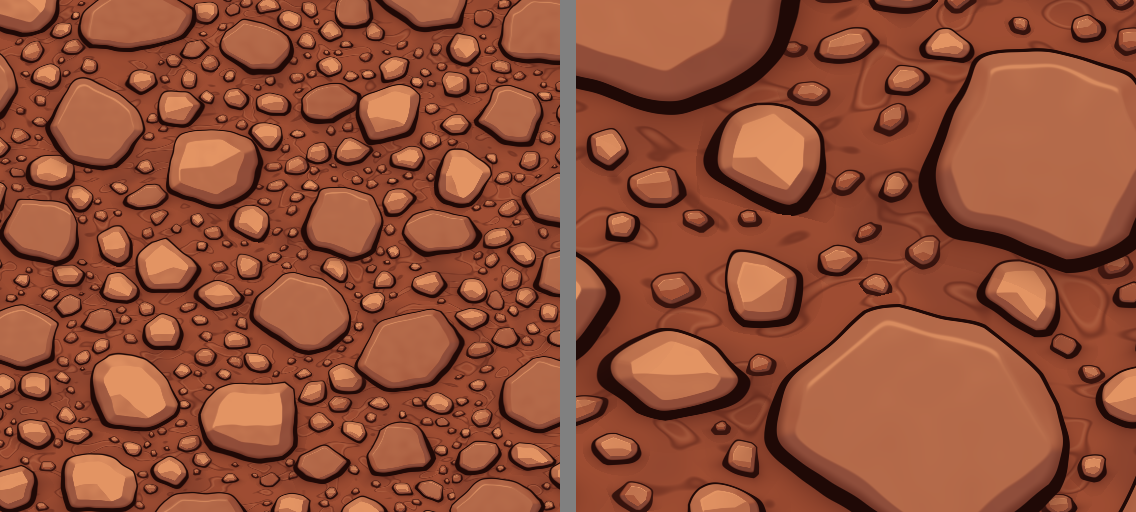
Left, the full canvas; right, a detail of the centre.
Reproduce this texture procedurally as a Shadertoy shader.

```glsl
// Painted stony ground: slabs, rocks, pebbles and grit bedded in red soil.
// Five rotated jittered grids are packed from large to small; each stone shrinks
// to the room left by larger ones, then gets a faceted, outlined polygon shape.

struct Layer { float size, angle, minR, maxR, id; };
const Layer SLABS   = Layer(0.225, 0.35, 0.22, 0.40, 1.0);
const Layer ROCKS   = Layer(0.122, 1.05, 0.29, 0.43, 2.0);
const Layer STONES  = Layer(0.078, 0.15, 0.27, 0.43, 3.0);
const Layer PEBBLES = Layer(0.048, 0.75, 0.22, 0.42, 4.0);
const Layer GRIT    = Layer(0.031, 1.25, 0.17, 0.36, 5.0);

const vec3 INK   = vec3(0.12, 0.035, 0.025);
const vec3 UMBER = vec3(0.34, 0.13, 0.09);
const vec3 DULL  = vec3(0.53, 0.30, 0.24);
const vec3 SOIL  = vec3(0.62, 0.30, 0.195);
const vec3 CLAY  = vec3(0.73, 0.43, 0.295);
const vec3 LIGHT = vec3(0.89, 0.58, 0.39);
const float GAP = 0.007;
const float TAU = 6.2831853;
const int SIDES = 7;

vec3 hash3(vec3 p) {
    p = fract(p * vec3(0.1031, 0.1030, 0.0973));
    p += dot(p, p.yxz + 33.33);
    return fract((p.xxy + p.yxx) * p.zyx);
}

mat2 rot(float a) { return mat2(cos(a), sin(a), -sin(a), cos(a)); }

float corner(vec2 cell, vec2 offset) {
    float a = TAU * hash3(vec3(cell, 9.0)).x;
    return dot(vec2(cos(a), sin(a)), offset);
}

float gradientNoise(vec2 p) {
    vec2 i = floor(p), f = fract(p), u = f * f * f * (f * (f * 6.0 - 15.0) + 10.0);
    vec2 e = vec2(1, 0);
    return mix(mix(corner(i, f), corner(i + e, f - e), u.x),
               mix(corner(i + e.yx, f - e.yx), corner(i + 1.0, f - 1.0), u.x), u.y);
}

vec2 wobble(vec2 p) { return vec2(gradientNoise(p), gradientNoise(p + 41.7)); }

// Centre and wanted radius of the stone in a grid cell
vec3 seed(vec2 cell, Layer layer) {
    vec3 h = hash3(vec3(cell + 50.0, layer.id * 7.0));
    float r = mix(layer.minR, layer.maxR, h.z);
    vec2 c = cell + 0.5 + (2.0 * h.xy - 1.0) * (0.45 - r);
    return vec3(c * rot(layer.angle), r) * layer.size;
}

vec3 seedAt(vec2 p, Layer layer) {
    return seed(floor(rot(layer.angle) * p / layer.size), layer);
}

// Packing: FIT is a stone's settled radius, ROOM the free distance around a point
float openRoom(vec2 p, float room) { return room; }
float settle(float wanted, float room) { return room < 0.4 * wanted ? -1.0 : room; }

#define FITTER(FIT, BELOW) float FIT(vec3 s) { return settle(s.z, BELOW(s.xy, s.z + GAP) - GAP); }
#define SCAN(FIT, L) vec2 base = floor(rot(L.angle) * p / L.size - 0.5); for (int i = 0; i < 4; i++) { vec3 s = seed(base + vec2(i & 1, i >> 1), L); float d = length(p - s.xy); if (d - s.z < room) room = min(room, d - FIT(s)); }
#define PACK(FIT, ROOM, BELOW, L) FITTER(FIT, BELOW) float ROOM(vec2 p, float room) { room = BELOW(p, room); SCAN(FIT, L) return room; }

PACK(fitSlab, slabRoom, openRoom, SLABS)
PACK(fitRock, rockRoom, slabRoom, ROCKS)
PACK(fitStone, stoneRoom, rockRoom, STONES)
PACK(fitPebble, pebbleRoom, stoneRoom, PEBBLES)
FITTER(fitGrit, pebbleRoom)

vec3 ramp(float tone) {
    vec3 c = mix(UMBER, SOIL, smoothstep(0.0, 0.35, tone));
    c = mix(c, CLAY, smoothstep(0.35, 0.65, tone));
    return mix(c, LIGHT, smoothstep(0.65, 0.95, tone));
}

// One faceted stone with bevels, a lit crown and a heavy lower outline
vec3 paintStone(vec3 ground, vec2 p, vec2 centre, float r, float flatness, float glow, float ink, float px) {
    if (r < 0.0) return ground;
    vec3 h = hash3(vec3(centre * 97.0, 3.0));
    float slab = step(h.x, flatness);
    float squash = 1.0 + 0.4 * h.z * h.z;
    vec2 q = rot(0.9 * (h.y - 0.5)) * (p - centre) / r * vec2(1.0, squash);
    float sharp = mix(10.0, 18.0, slab), rim = mix(0.68, 0.82, slab);
    float hull = 0.0, facets = 0.0, lit = 0.0;
    for (int i = 0; i < SIDES; i++) {
        vec3 k = hash3(vec3(centre * 61.0, float(i) * 5.0 + 11.0));
        float a = (float(i) + 0.8 * k.x) * TAU / float(SIDES);
        vec2 dir = vec2(cos(a), sin(a));
        float reach = mix(0.8, 1.06, k.y), along = dot(q, dir);
        float w = exp(40.0 * min(along / reach, 1.6));
        hull += exp(sharp * (along - reach));
        facets += w;
        lit += w * dot(dir, vec2(-0.25, 0.97));
    }
    float edge = max(log(hull) / sharp, length(q) - 1.06);
    float step01 = log(facets) / 40.0 - rim;
    float bevel = smoothstep(-0.018, 0.018, step01);
    lit /= facets;

    // Crown split by a bent ridge into a bright upper and a calmer lower plane
    float ridge = q.y + (h.y - 0.3) * abs(q.x - h.z + 0.5) + 0.2 - 0.3 * h.z;
    float crown = mix(0.7, 0.96, smoothstep(-0.025, 0.025, ridge));
    crown = mix(crown, 0.61 + 0.05 * q.y, slab);
    float side = mix(0.55 + 0.24 * lit, 0.46 + 0.14 * lit, slab);
    float shine = exp(-pow(step01 / 0.025, 2.0)) * smoothstep(0.1, 0.7, lit);
    float tone = mix(crown, side, bevel) + 0.27 * shine + glow + 0.12 * (h.y - 0.5);
    tone += 0.07 * gradientNoise(p * 45.0);
    vec3 body = mix(ramp(tone), DULL, 0.6 * bevel * smoothstep(0.3, -0.5, lit) + 0.12 * slab);
    body = mix(body, UMBER, 0.55 * smoothstep(-0.09, 0.0, edge) * smoothstep(0.8, -0.5, q.y));

    float dist = edge * r / mix(1.0, squash, 0.6), below = smoothstep(0.6, -0.7, q.y);
    float line = (0.0024 + 0.0062 * below) * clamp(r / 0.04, 0.36, 1.0);
    float shade = exp(-max(dist - line, 0.0) / (line + 0.001));
    vec3 color = mix(ground, UMBER, 0.45 * ink * shade * (0.3 + 0.7 * below));
    color = mix(color, mix(UMBER, INK, ink), smoothstep(px, -px, dist - line));
    return mix(color, body, smoothstep(px, -px, dist));
}

// Soil with soft blotches and curved brush strokes
vec3 paintSoil(vec2 p) {
    vec2 bent = p + 0.03 * wobble(p * 9.0);
    float blotch = gradientNoise(bent * 11.0) + 0.5 * gradientNoise(bent * 27.0);
    float stroke = gradientNoise(bent * vec2(26.0, 46.0));
    vec3 color = mix(SOIL, vec3(0.55, 0.265, 0.18), smoothstep(-0.2, 0.6, blotch));
    color = mix(color, UMBER, 0.45 * smoothstep(0.06, 0.0, abs(stroke - 0.18)));
    return mix(color, CLAY, 0.4 * smoothstep(0.06, 0.0, abs(stroke - 0.28)));
}

#define PLACE(L, FIT, FLATNESS, GLOW, STRENGTH) s = seedAt(p, L); if (length(p - s.xy) < 1.6 * s.z) color = paintStone(color, p, s.xy, FIT(s), FLATNESS, GLOW, STRENGTH, px);

void mainImage(out vec4 fragColor, in vec2 fragCoord) {
    float px = 0.6 / iResolution.y;
    vec2 p = fragCoord / iResolution.y * vec2(0.89, 1.0) + 0.37;
    p += 0.017 * wobble(p * 7.0) + 0.005 * wobble(p * 19.0) + 0.0016 * wobble(p * 45.0);
    vec3 color = paintSoil(p), s;
    PLACE(GRIT, fitGrit, 0.0, -0.26, 0.6)
    PLACE(PEBBLES, fitPebble, 0.1, -0.14, 0.9)
    PLACE(STONES, fitStone, 0.15, -0.04, 1.0)
    PLACE(ROCKS, fitRock, 0.25, 0.0, 1.0)
    PLACE(SLABS, fitSlab, 0.68, 0.02, 1.0)
    fragColor = vec4(color, 1.0);
}
```
